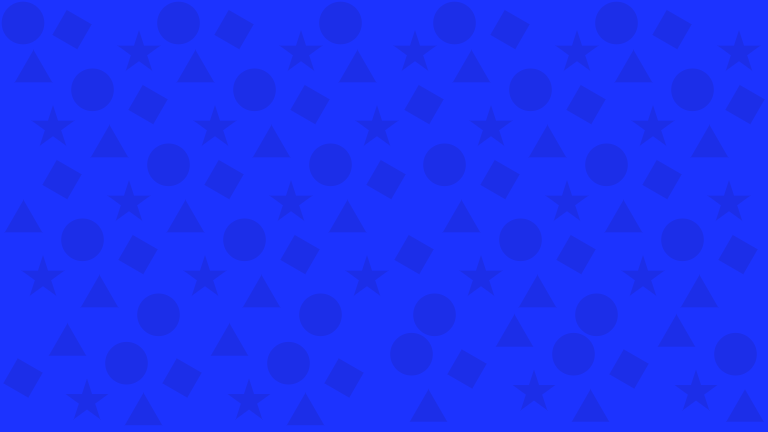
Write a Shadertoy shader that draws this pattern.

```glsl
// Tone-on-tone blue pattern of scattered circles, squares, triangles and stars.

const vec3 GROUND = vec3(0.11, 0.20, 1.00);
const vec3 SHAPE = vec3(0.11, 0.18, 0.91);

// Lengths are in design units; the canvas is HEIGHT units tall, y runs down.
const float HEIGHT = 432.0;
const float MARGIN = 23.0;         // closest a shape centre gets to the border
const float CIRCLE_RADIUS = 21.3;
const float SQUARE_HALF = 14.4;
const float SQUARE_TILT = 0.5236;
const float TRIANGLE_HALF = 16.2;  // half of its height
const float STAR_RADIUS = 22.5;

// Slanted lattice: each cell holds a star, a triangle, a circle and a square.
const float COLUMN_STEP = 162.0;
const vec2 ROW_STEP = vec2(76.0, 75.0);
const vec2 OFFSET[4] = vec2[4](vec2(0.0), vec2(56.5, 13.5),
                               vec2(115.5, 37.2), vec2(9.0, 52.0));

// Four panels carry shifted copies of the lattice, which breaks its regularity.
const vec2 ORIGIN[4] = vec2[4](vec2(139.0, 52.6), vec2(577.0, 52.6),
                               vec2(87.0, 401.0), vec2(534.0, 392.0));
const vec2 SPAN_X[2] = vec2[2](vec2(12.0, 389.0), vec2(410.0, 758.0));
const vec2 SPAN_Y[2] = vec2[2](vec2(8.0, 322.0), vec2(328.0, 424.0));

vec2 direction(float angle) {
    return vec2(cos(angle), sin(angle));
}

float starDistance(vec2 p) {
    const float SECTOR = 1.2566371;
    float angle = mod(atan(p.x, p.y) + 0.5 * SECTOR, SECTOR) - 0.5 * SECTOR;
    vec2 folded = length(p) * vec2(sin(abs(angle)), cos(angle));
    return dot(folded - vec2(0.0, STAR_RADIUS), direction(SECTOR * 0.25));
}

float triangleDistance(vec2 p) {
    float side = dot(vec2(abs(p.x), p.y - TRIANGLE_HALF), direction(radians(30.0)));
    return max(side, -p.y - TRIANGLE_HALF);
}

float squareDistance(vec2 p) {
    vec2 axis = direction(SQUARE_TILT);
    vec2 q = abs(vec2(axis.x * p.x - axis.y * p.y, axis.y * p.x + axis.x * p.y));
    return max(q.x, q.y) - SQUARE_HALF;
}

float shapeDistance(int kind, vec2 p) {
    if (kind == 0) return starDistance(p);
    if (kind == 1) return triangleDistance(p);
    if (kind == 2) return length(p) - CIRCLE_RADIUS;
    return squareDistance(p);
}

bool inside(float value, vec2 span) {
    return value > span.x && value < span.y;
}

// Nearest shape of one panel, searched in the lattice cells around p.
float panelDistance(int panel, vec2 p, vec2 canvas) {
    vec2 local = p - ORIGIN[panel];
    float nearest = 1e3;
    for (int j = -1; j <= 1; j++) {
        float row = floor(local.y / ROW_STEP.y) + float(j);
        float baseColumn = floor((local.x - row * ROW_STEP.x) / COLUMN_STEP);
        for (int i = -1; i <= 1; i++) {
            float column = baseColumn + float(i);
            vec2 cell = ORIGIN[panel] + row * ROW_STEP + vec2(column * COLUMN_STEP, 0.0);
            for (int kind = 0; kind < 4; kind++) {
                vec2 centre = cell + OFFSET[kind];
                if (!inside(centre.x, SPAN_X[panel % 2]) ||
                    !inside(centre.y, SPAN_Y[panel / 2])) continue;
                centre = clamp(centre, vec2(MARGIN), canvas - MARGIN);
                vec2 q = (p - centre) * vec2(1.0, -1.0);
                nearest = min(nearest, shapeDistance(kind, q));
            }
        }
    }
    return nearest;
}

void mainImage(out vec4 fragColor, in vec2 fragCoord) {
    float pixel = HEIGHT / iResolution.y;
    vec2 canvas = iResolution.xy * pixel;
    vec2 p = vec2(fragCoord.x, iResolution.y - fragCoord.y) * pixel;

    float nearest = 1e3;
    for (int panel = 0; panel < 4; panel++) {
        nearest = min(nearest, panelDistance(panel, p, canvas));
    }

    // Antialiased fill
    float coverage = clamp(0.5 - nearest / pixel, 0.0, 1.0);
    fragColor = vec4(mix(GROUND, SHAPE, coverage), 1.0);
}
```
